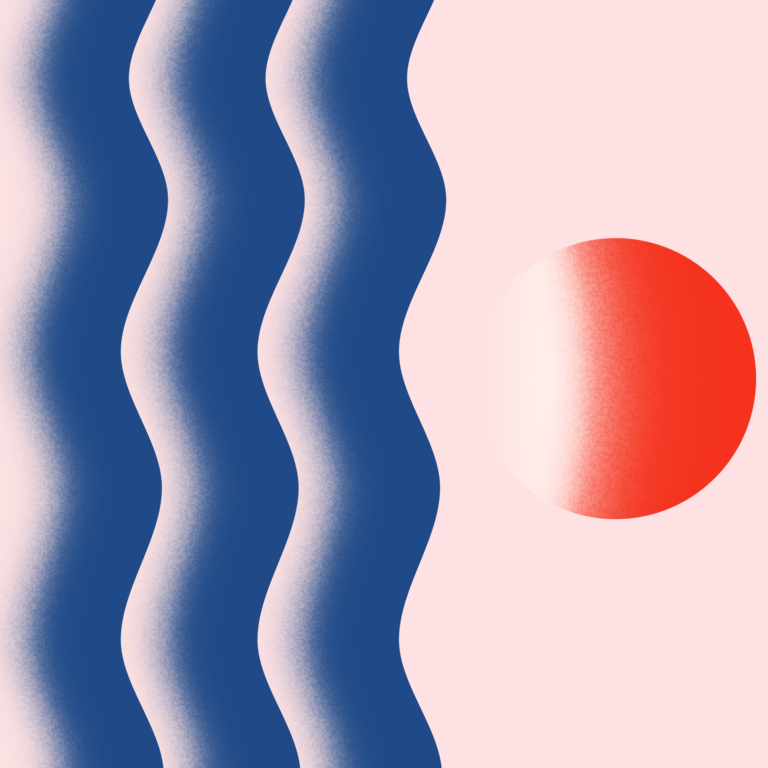
This background is drawn by a three.js fragment shader. Its source:

```glsl
varying vec2 vUv;

const vec3 PAPER = vec3(0.995, 0.887, 0.890);
const vec3 BLUE = vec3(0.125, 0.290, 0.530);
const vec3 RED = vec3(0.955, 0.195, 0.115);
const vec3 PALE = vec3(1.0, 0.948, 0.938);

const float EDGE_SOFT = 0.0012;
const float WAVE_MEAN = 0.549;
const float FIRST_GAP = 0.1842;
const float GAP = 0.178;
const float SHADE_OFFSET = 0.050;
const float SHADE_FLATTEN = 0.30;
const float SHADE_SOFT_LEFT = 0.0155;
const float SHADE_SOFT_RIGHT = 0.012;
const float TAIL_WIDTH = 0.11;
const float TAIL_WEIGHT = 0.12;

const vec2 SUN_CENTER = vec2(0.8015, 0.507);
const float SUN_RADIUS = 0.183;
const float SUN_SHADE_X = -0.024;
const float SUN_SHADE_BOW = 0.026;
const float SUN_SOFT_LEFT = 0.017;
const float SUN_SOFT_RIGHT = 0.029;

const float GRAIN_SCALE = 400.0;
const float GRAIN_AMOUNT = 0.30;

float hash(vec2 p) {
  vec3 q = fract(vec3(p.xyx) * 0.1031);
  q += dot(q, q.yzx + 33.33);
  return fract((q.x + q.y) * q.z);
}

float valueNoise(vec2 p) {
  vec2 cell = floor(p);
  vec2 f = fract(p);
  f = f * f * (3.0 - 2.0 * f);
  float low = mix(hash(cell), hash(cell + vec2(1.0, 0.0)), f.x);
  float high = mix(hash(cell + vec2(0.0, 1.0)), hash(cell + vec2(1.0)), f.x);
  return mix(low, high, f.y);
}

// Soft step with separate falloff on each side
float softRamp(float d, float left, float right) {
  return 1.0 / (1.0 + exp(-d / (d < 0.0 ? left : right)));
}

// Grain shows only in the middle of a gradient
float addGrain(float amount, float grain) {
  return clamp(amount + grain * amount * (1.0 - amount), 0.0, 1.0);
}

// Right edge of the front wave, swinging between crests and hollows
float frontEdge(float y) {
  float x = 0.5755;
  x -= 0.0560 * smoothstep(-0.010, 0.167, y);
  x += 0.0535 * smoothstep(0.167, 0.365, y);
  x -= 0.0535 * smoothstep(0.365, 0.542, y);
  x += 0.0615 * smoothstep(0.542, 0.740, y);
  x -= 0.0510 * smoothstep(0.740, 0.898, y);
  x += 0.0510 * smoothstep(0.898, 1.060, y);
  return x;
}

vec3 paintSun(vec3 color, vec2 p, float grain) {
  vec2 d = p - SUN_CENTER;
  float disc = 1.0 - smoothstep(-EDGE_SOFT, EDGE_SOFT, length(d) - SUN_RADIUS);
  float h = d.y / SUN_RADIUS;
  float terminator = SUN_SHADE_X - SUN_SHADE_BOW * h * h;
  float heat = softRamp(d.x - terminator, SUN_SOFT_LEFT, SUN_SOFT_RIGHT);
  float glow = smoothstep(-0.95, -0.40, d.x / SUN_RADIUS);
  vec3 body = mix(mix(PAPER, PALE, glow), RED, addGrain(heat, grain));
  return mix(color, body, disc);
}

vec3 paintWaves(vec3 color, vec2 p, float grain) {
  float front = frontEdge(p.y);
  float flatten = SHADE_FLATTEN * (front - WAVE_MEAN);
  float rightEdge = front;
  // From the front wave back to the left
  for (int i = 0; i < 3; i++) {
    float leftEdge = front - FIRST_GAP - GAP * float(i);
    float d = p.x - leftEdge;
    float shade = softRamp(d - SHADE_OFFSET + flatten, SHADE_SOFT_LEFT, SHADE_SOFT_RIGHT);
    shade = mix(shade, smoothstep(0.0, TAIL_WIDTH, d), TAIL_WEIGHT);
    vec3 band = mix(PAPER, BLUE, addGrain(shade, grain));
    float cover = 1.0 - smoothstep(-EDGE_SOFT, EDGE_SOFT, p.x - rightEdge);
    color = mix(color, band, cover);
    rightEdge = leftEdge;
  }
  return color;
}

void main() {
  float grain = (valueNoise(vUv * GRAIN_SCALE) - 0.5) * 2.0 * GRAIN_AMOUNT;
  vec3 color = paintSun(PAPER, vUv, grain);
  color = paintWaves(color, vUv, grain);
  gl_FragColor = vec4(color, 1.0);
}
```
